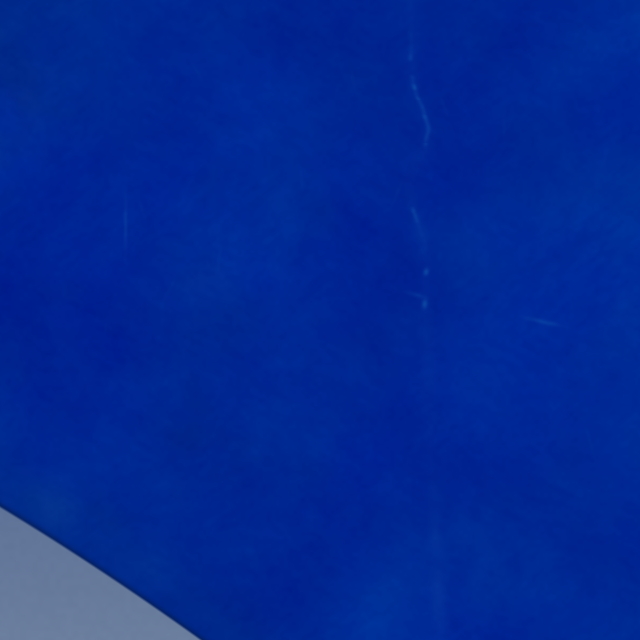
Write a WebGL 1 fragment shader that draws this texture.

```glsl
precision highp float;
// Worn blue sheet with soft mottling, short fibres and a sparse beaded crease,
// over a pale grey-blue ground that shows at the lower left corner.
// Layered value noise makes the cloth; distance functions make creases and edge.

uniform vec2 u_resolution;

const vec3 DEEP_BLUE = vec3(0.0, 0.108, 0.538);
const vec3 LIGHT_BLUE = vec3(0.0, 0.200, 0.624);
const vec3 DULL_BLUE = vec3(0.0, 0.158, 0.515);
const vec3 GREEN_SHIFT = vec3(0.0, 0.050, -0.012);
const vec3 CREASE_BLUE = vec3(0.10, 0.46, 0.74);
const vec3 EDGE_SHADE = vec3(0.02, 0.11, 0.32);
const vec3 GROUND_LOW = vec3(0.42, 0.495, 0.620);
const vec3 GROUND_HIGH = vec3(0.37, 0.450, 0.595);

const float CLOUD_SCALE = 5.0;
const float CLOUD_CONTRAST = 1.05;
const float FIBRE_CONTRAST = 0.17;
const float GRAIN_CONTRAST = 0.11;
const float CREASE_WIDTH = 0.0040;
const float EDGE_SOFTNESS = 0.0026;
const vec2 CORNER_SIZE = vec2(0.314, 0.208);
const int SCRATCH_COUNT = 14;

float hash(vec2 p) {
  vec3 q = fract(p.xyx * vec3(0.1031, 0.1030, 0.0973));
  q += dot(q, q.yzx + 33.33);
  return fract((q.x + q.y) * q.z);
}

float noise(vec2 p) {
  vec2 cell = floor(p);
  vec2 f = fract(p);
  f = f * f * (3.0 - 2.0 * f);
  float low = mix(hash(cell), hash(cell + vec2(1.0, 0.0)), f.x);
  float high = mix(hash(cell + vec2(0.0, 1.0)), hash(cell + 1.0), f.x);
  return mix(low, high, f.y);
}

vec2 rotate(vec2 p, float a) {
  float c = cos(a), s = sin(a);
  return vec2(c * p.x - s * p.y, s * p.x + c * p.y);
}

float fbm(vec2 p) {
  float sum = 0.0, weight = 0.46;
  for (int i = 0; i < 5; i++) {
    sum += weight * noise(p);
    p = rotate(p, 0.6) * 2.03 + 17.3;
    weight *= 0.57;
  }
  return sum;
}

// Gaussian falloff around zero
float bell(float d, float width) {
  return exp(-d * d / (width * width));
}

// Soft tapering stroke centred at c, along angle a
float stroke(vec2 p, vec2 c, float a, float halfLength, float width) {
  vec2 q = rotate(p - c, -a);
  return bell(q.x, halfLength) * bell(q.y, width);
}

// Short fibres in two crossing directions, swapped from patch to patch
float fibres(vec2 p) {
  float rising = noise(rotate(p, -0.65) * vec2(55.0, 115.0));
  float falling = noise(rotate(p, 0.45) * vec2(48.0, 105.0) + 50.0);
  return mix(rising, falling, smoothstep(0.35, 0.65, noise(p * 9.0 + 9.0))) - 0.5;
}

// Wavy main crease: broken beads high up, a barely visible fold further down
float mainCrease(vec2 p) {
  float depth = 1.0 - p.y;
  float wave = 0.019 * cos(28.3 * (depth - 0.195)) * bell(depth - 0.25, 0.13);
  float jitter = 0.004 * (noise(vec2(p.y * 60.0, 3.0)) - 0.5);
  float d = p.x - (0.642 + 0.047 * depth + wave + jitter);
  float beads = smoothstep(0.50, 0.88, noise(vec2(p.y * 110.0, 8.0)));
  float gaps = smoothstep(0.2, 0.6, noise(vec2(p.y * 38.0, 21.0)));
  float wear = bell(depth - 0.22, 0.12);
  float line = bell(d, CREASE_WIDTH) * wear * gaps * (0.20 + 0.36 * beads);
  float spots = bell(depth - 0.425, 0.006) + bell(depth - 0.475, 0.007);
  line += bell(d, 0.0045) * 0.36 * spots;
  float fold = bell(d, 0.012) * (0.035 + 0.055 * smoothstep(0.75, 0.95, depth));
  return line + fold * (0.5 + noise(vec2(p.y * 25.0, 5.0)));
}

float scratches(vec2 p) {
  float sum = 0.24 * stroke(p, vec2(0.850, 0.497), -0.22, 0.026, 0.0035);
  sum += 0.16 * stroke(p, vec2(0.651, 0.539), -0.25, 0.016, 0.0035);
  sum += 0.13 * stroke(p, vec2(0.196, 0.650), 1.57, 0.045, 0.0032);
  for (int i = 0; i < SCRATCH_COUNT; i++) {
    float k = float(i) + 1.0;
    vec2 c = vec2(hash(vec2(k, 2.7)), hash(vec2(k, 8.1)));
    float angle = 1.57 + 1.1 * (hash(vec2(k, 5.3)) - 0.5);
    sum += 0.04 * stroke(p, c, angle, 0.008 + 0.018 * hash(vec2(k, 4.9)), 0.003);
  }
  return sum * (0.6 + 0.8 * noise(p * 90.0));
}

vec3 sheet(vec2 p, float edge) {
  float tone = 0.50 + CLOUD_CONTRAST * (fbm(p * CLOUD_SCALE + 4.0) - 0.50);
  tone += FIBRE_CONTRAST * fibres(p) + GRAIN_CONTRAST * (noise(p * 150.0) - 0.5);
  // Broad light and shade
  tone -= 0.34 * bell(length((p - vec2(0.06, 0.52)) * vec2(1.0, 1.3)), 0.22);
  tone += 0.20 * bell(p.y - 0.79 - 0.5 * (p.x - 0.7), 0.055) * smoothstep(0.62, 0.85, p.x);
  tone += 0.16 * smoothstep(0.6, 1.0, p.x);
  vec3 color = mix(DEEP_BLUE, LIGHT_BLUE, clamp(tone, 0.0, 1.15));
  color += GREEN_SHIFT * (fbm(p * 7.0 + 63.0) - 0.46);
  // Greyer cloth by the cut edge and in scattered patches on the left
  float dull = 0.55 * bell(edge, 0.10) + 0.5 * bell(length(p - vec2(0.0, 1.0)), 0.18);
  dull += 0.5 * smoothstep(0.55, 0.8, fbm(p * 6.0 + 31.0)) * (1.0 - p.x);
  color = mix(color, DULL_BLUE + 0.06 * (tone - 0.5), min(dull, 0.7));
  // Faint teal sheen just inside the cut edge and at the upper left
  float sheen = bell(edge - 0.05, 0.035) + bell(p.y - 0.95 - 0.5 * p.x, 0.03) * bell(p.x, 0.16);
  color += vec3(0.008, 0.030, 0.015) * sheen * noise(p * 14.0 + 5.0);
  return mix(color, CREASE_BLUE, clamp(mainCrease(p) + scratches(p), 0.0, 0.8));
}

void main() {
  vec2 p = gl_FragCoord.xy / u_resolution;
  // Signed distance to the slightly bowed cut edge, positive on the sheet
  float edge = dot(p - vec2(0.0, CORNER_SIZE.y), normalize(CORNER_SIZE.yx));
  edge -= 0.15 * p.x * (CORNER_SIZE.x - p.x);
  float soft = max(EDGE_SOFTNESS, 0.75 / min(u_resolution.x, u_resolution.y));
  vec3 cloth = mix(sheet(p, edge), EDGE_SHADE, 0.7 * bell(edge, 0.006));
  vec3 ground = mix(GROUND_LOW, GROUND_HIGH, p.y / CORNER_SIZE.y);
  ground += 0.010 * (noise(p * 110.0) - 0.5);
  gl_FragColor = vec4(mix(ground, cloth, smoothstep(-soft, soft, edge)), 1.0);
}
```
